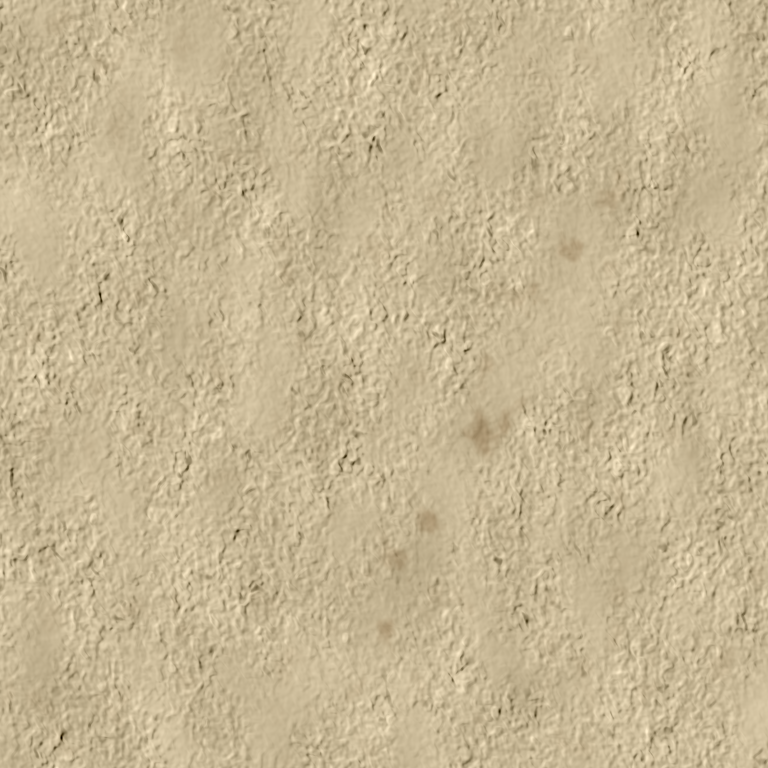
Give the GLSL for this texture, as a Shadertoy shader.

```glsl
// Dry sandy earth: crumbly clods, short dark cracks and a smooth diagonal track.
#define BASE_COLOR vec3(0.790, 0.727, 0.594)
#define STAIN_COLOR vec3(0.66, 0.57, 0.43)
#define LIGHT_DIR vec2(-0.85, 0.53)
#define LIGHT_STEP 0.0038
#define LIT_GAIN 0.19
#define SHADE_GAIN 0.22
#define CRACK_GAIN 0.75
#define PIT_GAIN 0.26
#define GRAIN_GAIN 0.10
#define PATCH_GAIN 0.12
#define CLOD_GRID 19.0
#define CLOD_SHARE 0.32

vec2 hash2(vec2 cell) {
    uvec2 q = uvec2(ivec2(cell) + 4096);
    uint n = q.x * 73856093u ^ q.y * 19349663u;
    n = (n ^ (n >> 15)) * 2246822519u;
    n = (n ^ (n >> 13)) * 3266489917u;
    n ^= n >> 16;
    return vec2(n & 65535u, n >> 16) / 65535.0;
}

float cornerSlope(vec2 cell, vec2 offset) {
    float angle = 6.28318 * hash2(cell).x;
    return dot(vec2(cos(angle), sin(angle)), offset);
}

// Gradient noise, roughly -0.7 to 0.7
float noise(vec2 p) {
    vec2 i = floor(p), f = p - i;
    vec2 u = f * f * f * (f * (f * 6.0 - 15.0) + 10.0);
    vec2 e = vec2(1.0, 0.0);
    return mix(mix(cornerSlope(i, f), cornerSlope(i + e, f - e), u.x),
               mix(cornerSlope(i + e.yx, f - e.yx), cornerSlope(i + 1.0, f - 1.0), u.x), u.y);
}

float fbm(vec2 p) {
    float sum = 0.0, amp = 0.6;
    for (int i = 0; i < 4; i++) {
        sum += amp * noise(p);
        p = mat2(1.6, 1.2, -1.2, 1.6) * p + 17.3;
        amp *= 0.5;
    }
    return sum;
}

// Scattered upright lumps with flat tops
float clods(vec2 p) {
    vec2 g = p * CLOD_GRID, cell = floor(g);
    float top = 0.0;
    for (int y = -1; y <= 1; y++)
    for (int x = -1; x <= 1; x++) {
        vec2 id = cell + vec2(x, y);
        vec2 size = hash2(id + 211.0);
        float present = step(hash2(id + 97.0).x, CLOD_SHARE);
        vec2 d = g - id - hash2(id + 31.0);
        d.x += 0.3 * (size.y - 0.3) * d.y;
        float r = length(d / vec2(0.8, 1.2)) / mix(0.11, 0.27, size.x);
        top = max(top, present * (1.0 - smoothstep(0.6, 1.1, r)));
    }
    return top;
}

vec2 ragged(vec2 p) {
    return p + 0.006 * vec2(noise(p * 31.0), noise(p * 31.0 + 50.0))
             + 0.003 * vec2(noise(p * 83.0 + 9.0), noise(p * 83.0 + 70.0));
}

// Plateaus with steep sides, at three grain sizes
float relief(vec2 p) {
    vec2 q = ragged(p);
    float coarse = smoothstep(-0.05, 0.28, noise(q * vec2(56.0, 40.0)));
    float medium = smoothstep(-0.12, 0.30, noise(q * vec2(100.0, 78.0) + 13.0));
    float fine = noise(p * vec2(165.0, 140.0) + 41.0);
    return 0.34 * coarse + 0.38 * medium + 0.36 * fine + 0.34 * clods(q);
}

void mainImage(out vec4 fragColor, in vec2 fragCoord) {
    vec2 p = fragCoord / iResolution.y;

    // Smooth track and the patches where the crust is broken
    float across = p.x - 0.40 - 0.52 * p.y + 0.05 * noise(p * 6.0 + 3.0);
    float track = 1.0 - smoothstep(0.01, 0.065, abs(across));
    track *= smoothstep(0.02, 0.2, p.y) * (1.0 - smoothstep(0.65, 0.9, p.y));
    float broken = smoothstep(-0.34, 0.16, fbm(p * vec2(10.0, 6.0) + 5.0));
    broken *= 1.0 - 0.8 * track;
    float roughness = mix(0.25, 1.05, broken);

    // Side light: pale faces, shaded faces and sparse deep cracks
    float slope = (relief(p) - relief(p + LIGHT_DIR * LIGHT_STEP)) * roughness;
    float lit = max(slope, 0.0), shade = max(-slope, 0.0);
    float deep = smoothstep(-0.1, 0.4, noise(p * vec2(27.0, 19.0) + 8.0));
    float tone = LIT_GAIN * lit - SHADE_GAIN * shade - CRACK_GAIN * deep * shade * shade;

    // Short separate pits, mostly upright
    vec2 lean = ragged(p) + vec2(0.25 * p.y, 0.0);
    float pit = smoothstep(0.24, 0.56, noise(lean * vec2(88.0, 54.0) + 27.0));
    tone -= PIT_GAIN * pit * broken * (0.2 + 0.8 * deep);

    // Soft blotches, fine grain and pale clod tops
    tone += PATCH_GAIN * fbm(p * vec2(11.0, 6.0) + 60.0);
    tone += GRAIN_GAIN * noise(p * 115.0 + 22.0) * mix(0.3, 1.0, broken);
    tone += 0.04 * clods(ragged(p)) * broken - 0.025 * track;

    // Brown stains, mostly along the track
    float stain = smoothstep(0.05, 0.45, fbm(p * vec2(23.0, 17.0) + 33.0));
    stain *= 0.2 + 0.6 * track;
    vec3 color = mix(BASE_COLOR, STAIN_COLOR, stain);
    color += tone * vec3(1.0, 0.98, 0.97);
    fragColor = vec4(clamp(color, 0.0, 1.0), 1.0);
}
```
